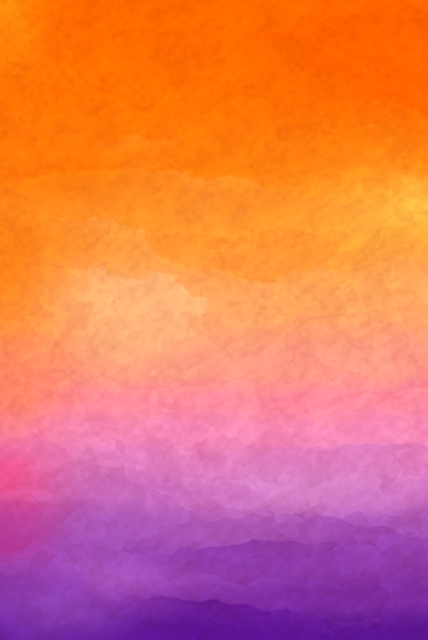
Reproduce this background procedurally as a WebGL 2 fragment shader.

```glsl
#version 300 es
precision highp float;
// Watercolour sky: a vertical ramp from violet through pink and peach to orange.
// Noise bends the ramp, soft glows tint regions, and pigment washes with one
// crisp edge and one fading side make the layered cloud outlines.
uniform vec2 u_resolution;
out vec4 outColor;

const float WARP = 0.055;         // large bends of the ramp
const float BLOOM = 0.008;        // shift of the ramp at drying marks
const float EDGE = 0.004;         // width of a crisp wash edge
const float RIDGE_ROUGH = 0.10;   // height of the ragged wash outlines
const vec3 MARK_TINT = vec3(.015, .055, .045);  // pigment gathered in drying marks
const vec3 GRAIN_TINT = vec3(.05, .085, .08);   // paper texture strength

const int STOPS = 14;
const float STOP_Y[STOPS] = float[](0.0, 0.06, 0.12, 0.18, 0.23, 0.28, 0.325,
    0.375, 0.43, 0.54, 0.64, 0.74, 0.87, 1.0);
const vec3 STOP_COLOR[STOPS] = vec3[](
    vec3(.36, .08, .58), vec3(.49, .17, .63), vec3(.57, .24, .67), vec3(.67, .33, .71),
    vec3(.80, .43, .74), vec3(.89, .49, .74), vec3(.97, .54, .72), vec3(1., .54, .62),
    vec3(1., .61, .53), vec3(1., .65, .37), vec3(1., .58, .18), vec3(1., .49, .05),
    vec3(1., .44, .01), vec3(1., .41, .0));

// Glows: centre.xy, radius.xy
const int GLOWS = 11;
const vec4 GLOW_SHAPE[GLOWS] = vec4[](
    vec4(0.0, .57, .18, .15), vec4(1.0, .66, .24, .07), vec4(.29, .51, .20, .07),
    vec4(0.0, .98, .09, .10), vec4(.90, .92, .30, .08), vec4(0.0, .39, .13, .06),
    vec4(0.0, .25, .12, .06), vec4(0.0, .15, .09, .05), vec4(.27, .105, .22, .05),
    vec4(.72, .245, .20, .035), vec4(.10, .03, .15, .05));
const vec3 GLOW_COLOR[GLOWS] = vec3[](
    vec3(1., .49, .06), vec3(1., .75, .29), vec3(1., .71, .48), vec3(1., .56, .06),
    vec3(1., .37, .0), vec3(1., .52, .38), vec3(.95, .32, .54), vec3(.70, .18, .54),
    vec3(.68, .34, .75), vec3(.86, .53, .79), vec3(.57, .27, .72));

// Washes: centre x, edge height, half width, fade (negative fades upward)
const int WASHES = 10;
const vec4 WASH_SHAPE[WASHES] = vec4[](
    vec4(.94, .825, .17, -.08), vec4(.20, .725, .26, -.07), vec4(.62, .565, .17, -.06),
    vec4(.48, .73, .16, .04), vec4(.33, .79, .10, .03), vec4(.90, .295, .24, .03),
    vec4(.05, .23, .10, .05), vec4(.90, .185, .20, .06), vec4(.58, .15, .20, .06),
    vec4(.52, .06, .18, .06));
const vec3 WASH_COLOR[WASHES] = vec3[](
    vec3(1., .37, .0), vec3(1., .43, .01), vec3(1., .55, .16),
    vec3(1., .61, .24), vec3(1., .54, .13), vec3(.83, .43, .73), vec3(.80, .26, .57),
    vec3(.59, .24, .67), vec3(.49, .17, .62), vec3(.34, .04, .55));

float hash(vec2 p) {
    return fract(sin(dot(p, vec2(127.1, 311.7))) * 43758.5453);
}

float noise(vec2 p) {
    vec2 i = floor(p), f = fract(p);
    f = f * f * (3.0 - 2.0 * f);
    return mix(mix(hash(i), hash(i + vec2(1, 0)), f.x),
               mix(hash(i + vec2(0, 1)), hash(i + vec2(1, 1)), f.x), f.y);
}

float fbm(vec2 p) {
    float sum = 0.0, amp = 0.5;
    for (int i = 0; i < 5; i++) {
        sum += amp * noise(p);
        p = mat2(1.6, 1.2, -1.2, 1.6) * p + 7.3;
        amp *= 0.5;
    }
    return sum / 0.97;
}

vec3 ramp(float y) {
    vec3 c = STOP_COLOR[0];
    for (int i = 1; i < STOPS; i++)
        c = mix(c, STOP_COLOR[i], smoothstep(STOP_Y[i - 1], STOP_Y[i], y));
    return c;
}

// Rises slowly, then drops sharply at each contour of the noise.
float dryingMark(float n) {
    float s = fract(n);
    return s * (1.0 - smoothstep(0.92, 1.0, s)) - 0.46;
}

// Crisp at d = 0, fading with depth.
float wash(float d, float fade) {
    return smoothstep(0.0, EDGE, d) * exp(-max(d, 0.0) / fade);
}

// Pale puff with a ragged outline on its upper right side.
float puff(vec2 uv, vec2 centre, vec2 radius, float rough) {
    vec2 d = (uv - centre) / radius;
    float inside = 1.0 - length(d) + rough;
    return smoothstep(0.0, 0.06, inside) * smoothstep(-0.6, 0.9, d.x + 0.7 * d.y);
}

void main() {
    vec2 uv = gl_FragCoord.xy / u_resolution;
    vec2 p = uv * vec2(1.0, u_resolution.y / u_resolution.x);
    float cloud = fbm(p * vec2(3.0, 4.5)) - 0.5;
    float detail = fbm(p * vec2(6.0, 8.0) + 2.0 * cloud + 19.0);
    float fine = fbm(p * 16.0 + 31.0);

    // Bent base ramp
    float marks = dryingMark(detail * 4.0) + dryingMark(cloud * 5.0 + detail);
    vec3 color = ramp(uv.y + WARP * cloud + BLOOM * marks);

    // Soft regional glows
    vec2 bent = uv + vec2(0.14, 0.08) * cloud + 0.04 * (detail - 0.5);
    for (int i = 0; i < GLOWS; i++) {
        vec2 d = (bent - GLOW_SHAPE[i].xy) / GLOW_SHAPE[i].zw;
        color = mix(color, GLOW_COLOR[i], 0.88 * exp(-dot(d, d)));
    }

    // Layered washes with ragged outlines
    for (int i = 0; i < WASHES; i++) {
        vec4 w = WASH_SHAPE[i];
        float ragged = fbm(p * vec2(6.0, 4.0) + float(i) * 13.7) - 0.5;
        float depth = (w.y + RIDGE_ROUGH * ragged - uv.y) * sign(w.w);
        float across = (uv.x - w.x) / w.z;
        color = mix(color, WASH_COLOR[i], 0.6 * wash(depth, abs(w.w)) * exp(-across * across));
    }

    // Pale puffs on the left
    float rough = 1.5 * (detail - 0.5) + 0.7 * (fine - 0.5);
    color = mix(color, vec3(1.0, 0.66, 0.35), 0.4 * puff(uv, vec2(.25, .59), vec2(.15, .07), rough));
    color = mix(color, vec3(1.0, 0.75, 0.54), 0.5 * puff(uv, vec2(.29, .515), vec2(.15, .06), rough));

    // Drying marks, slanted brush streaks and paper grain
    color *= 1.0 + MARK_TINT * (marks + dryingMark(fine * 3.0));
    float streak = noise(mat2(0.8, -0.6, 0.6, 0.8) * p * vec2(30.0, 90.0));
    float grain = fbm(p * 75.0);
    color *= 1.0 + GRAIN_TINT * (0.5 * streak + 1.3 * grain + fine - 1.4);
    outColor = vec4(clamp(color, 0.0, 1.0), 1.0);
}
```
